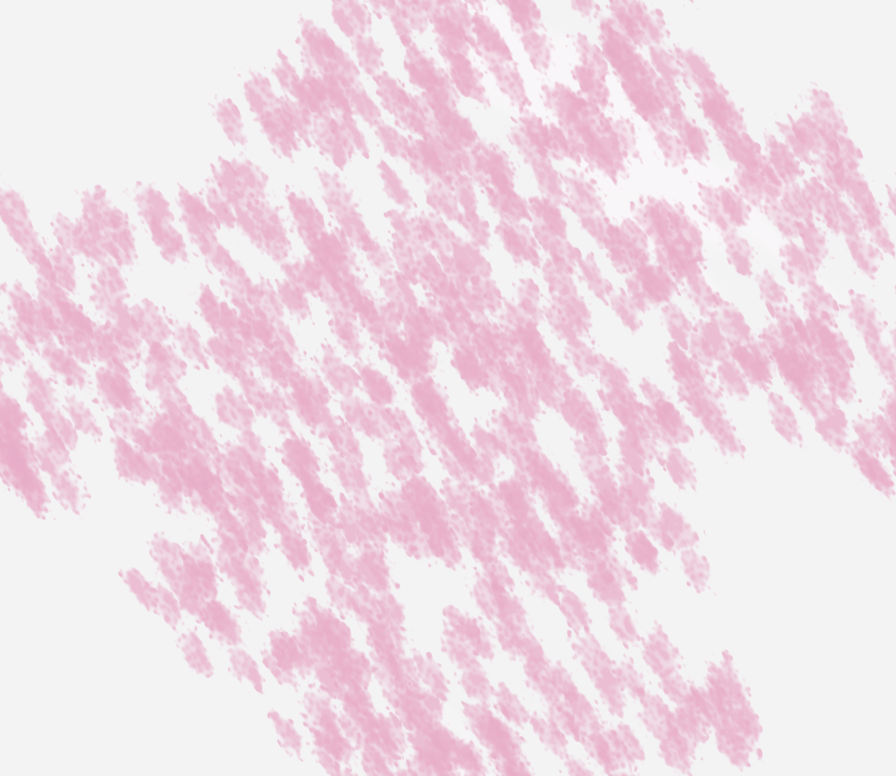
Write a Shadertoy shader that draws this pattern.

```glsl
// Dry-brush pink dabs scattered over pale paper. Each stamp is three slanted
// ellipses frayed by cellular noise; translucent stamps build up the pigment.
// The scatter grid wraps, so the canvas tiles in both directions.

const float TAU = 6.2831853;
const float ROWS = 9.0;          // scatter cells over the canvas height
const int LAYERS = 3;            // possible stamps per cell
const float STAMP_SIZE = 0.56;   // half height of a stamp, in cells

const vec3 PAPER = vec3(0.955, 0.953, 0.957);
const vec3 WASH  = vec3(0.982, 0.972, 0.978);
const vec3 PINK  = vec3(0.910, 0.678, 0.782);

vec3 hash3(vec3 p) {
    p = fract(p * vec3(0.1031, 0.1030, 0.0973));
    p += dot(p, p.yxz + 33.33);
    return fract((p.xxy + p.yxx) * p.zyx);
}

// Coordinates across and along a direction
vec2 alignTo(vec2 p, vec2 dir) {
    return vec2(dot(p, vec2(-dir.y, dir.x)), dot(p, dir));
}

// Smooth cellular noise: one soft bump per cell, mean about 0.5
float cellularBumps(vec2 p) {
    vec2 cell = floor(p), f = p - cell;
    float sum = 0.0;
    for (int y = -1; y <= 1; y++)
    for (int x = -1; x <= 1; x++) {
        vec2 o = vec2(x, y);
        vec2 d = o + hash3(vec3(cell + o, 7.0)).xy - f;
        sum += exp(-6.0 * dot(d, d));
    }
    return sum;
}

// Long bristle streaks mixed with fine speckle
float bristleGrain(vec2 q) {
    return 0.55 * cellularBumps(q * vec2(4.2, 1.5))
         + 0.45 * cellularBumps(q * vec2(9.5, 6.5) + 17.0);
}

// Positive inside an ellipse, 1 at its centre
float dab(vec2 p, vec2 centre, vec2 radius, vec2 dir) {
    return 1.0 - length(alignTo(p - centre, dir) / radius);
}

// Opacity of one stamp around its own centre
float stampInk(vec2 p, vec2 seed) {
    if (dot(p, p) > 1.96) return 0.0;
    vec2 dir = normalize(vec2(0.5, -0.86));
    float body = dab(p, vec2(-0.54, -0.12), vec2(0.25, 0.54), dir);
    body = max(body, dab(p, vec2(0.08, 0.36), vec2(0.33, 0.64), dir));
    body = max(body, dab(p, vec2(0.42, -0.36), vec2(0.28, 0.58), dir));
    if (body < -0.5) return 0.0;
    float grain = bristleGrain(alignTo(p, dir) + seed) - 0.52;
    float frayed = smoothstep(-0.06, 0.28, body + 0.55 * grain);
    float core = smoothstep(0.0, 0.6, body);
    return frayed * clamp(0.30 + 0.32 * core + 0.65 * grain, 0.1, 0.75);
}

// Chance of a stamp: crowded middle with open margins, periodic in uv
float crowding(vec2 uv) {
    float s = -0.35 * cos(TAU * uv.x) - 0.30 * cos(TAU * uv.y)
            + 0.30 * sin(TAU * (uv.x + uv.y - 0.4))
            + 0.15 * sin(TAU * (3.0 * uv.x - 2.0 * uv.y));
    return 0.92 * smoothstep(-0.45, 0.12, s);
}

// Pigment built up by all stamps near a point
float pigment(vec2 p, vec2 grid) {
    vec2 home = floor(p);
    float bare = 1.0;
    for (int y = -1; y <= 1; y++)
    for (int x = -1; x <= 1; x++)
    for (int layer = 0; layer < LAYERS; layer++) {
        vec2 cell = home + vec2(x, y);
        vec3 rnd = hash3(vec3(mod(cell, grid), 3.0 + 11.0 * float(layer)));
        vec2 centre = cell + rnd.xy;
        if (rnd.z < crowding(centre / grid))
            bare *= 1.0 - stampInk((p - centre) / STAMP_SIZE, rnd.yx * 40.0);
    }
    return 1.0 - bare;
}

// One faint streaky white smear, wrapped around its centre
float paleSmear(vec2 uv, vec2 centre, vec2 grid) {
    vec2 d = (fract(uv - centre + 0.5) - 0.5) * grid;
    vec2 q = alignTo(d, normalize(vec2(0.75, -0.66)));
    float streak = cellularBumps(q * vec2(3.0, 0.6));
    float body = 1.0 - length(q / vec2(0.8, 3.2));
    return smoothstep(0.0, 0.5, body + 0.5 * (streak - 0.5));
}

void mainImage(out vec4 fragColor, in vec2 fragCoord) {
    vec2 uv = fragCoord / iResolution.xy;
    vec2 grid = round(ROWS * iResolution.xy / iResolution.y);

    vec3 color = mix(PAPER, WASH, 0.7 * paleSmear(uv, vec2(0.68, 0.82), grid));
    color = mix(color, PINK, pigment(uv * grid, grid));
    fragColor = vec4(color, 1.0);
}
```
